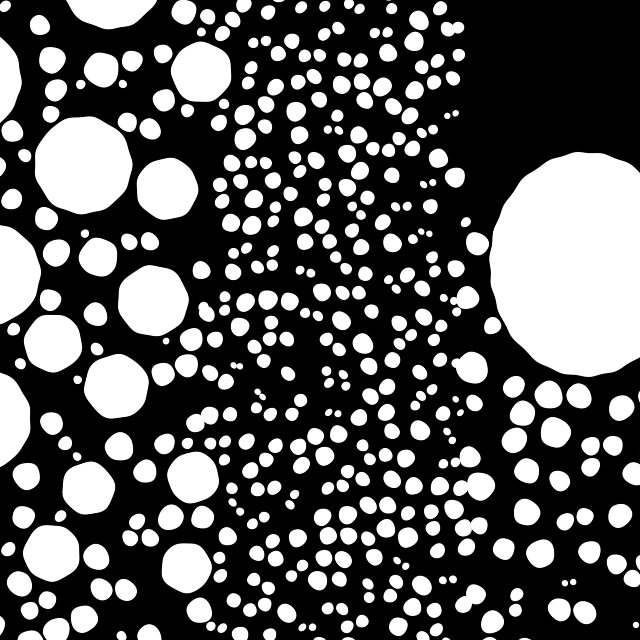
Give the GLSL for this pattern, as a WebGL 2 fragment shader.

```glsl
#version 300 es
precision highp float;

uniform vec2 u_resolution;
out vec4 fragColor;

vec2 hash2(vec2 p) {
    vec2 q = vec2(dot(p, vec2(127.1, 311.7)), dot(p, vec2(269.5, 183.3)));
    return fract(sin(q) * 43758.5453);
}

// Large discs: centre and radius
const vec3 DISCS[16] = vec3[16](
    vec3(0.130, 0.742, 0.076), vec3(0.315, 0.887, 0.047),
    vec3(0.261, 0.705, 0.048), vec3(0.239, 0.530, 0.055),
    vec3(0.083, 0.464, 0.045), vec3(0.182, 0.396, 0.050),
    vec3(-0.016, 0.572, 0.079), vec3(-0.033, 0.345, 0.081),
    vec3(0.173, 1.034, 0.079), vec3(-0.053, 0.876, 0.086),
    vec3(0.138, 0.237, 0.041), vec3(0.081, 0.136, 0.044),
    vec3(0.302, 0.254, 0.040), vec3(0.291, 0.113, 0.039),
    vec3(0.154, 0.598, 0.030), vec3(0.159, 0.891, 0.027));

float largeDiscs(vec2 p) {
    // Tall oval at the right edge
    float d = (length((p - vec2(0.915, 0.587)) * vec2(1.17, 1.0)) - 0.175) / 1.1;
    for (int i = 0; i < 16; i++) {
        d = min(d, length(p - DISCS[i].xy) - DISCS[i].z);
    }
    return d;
}

// Positive inside the central band of fine grains
float bandDepth(vec2 p) {
    float wave = 0.012 * sin(p.y * 11.0);
    return min(p.x - 0.325 - wave, 0.725 + wave - p.x);
}

// Positive inside the empty upper right corner
float voidDepth(vec2 p) {
    return min(p.x - 0.735, p.y - 0.64);
}

vec2 grainCentre(vec2 cell, float cells) {
    return (cell + 0.5 + 0.82 * (hash2(cell + cells) - 0.5)) / cells;
}

// Jittered grains that shrink to fit between their neighbours
float grains(vec2 p, float cells, float side, float maxRadius) {
    vec2 base = floor(p * cells);
    float d = 1.0;
    for (int j = -1; j <= 1; j++) {
        for (int i = -1; i <= 1; i++) {
            vec2 cell = base + vec2(i, j);
            vec2 c = grainCentre(cell, cells);
            float room = min(side * bandDepth(c) + 0.008, -voidDepth(c));
            room = min(room, largeDiscs(c) - 0.006);
            if (room < 0.005) continue;

            // Half the distance to the closest other grain
            float nearest = 1.0;
            for (int k = 0; k < 9; k++) {
                if (k == 4) continue;
                vec2 step2 = vec2(k % 3 - 1, k / 3 - 1);
                nearest = min(nearest, length(grainCentre(cell + step2, cells) - c));
            }
            float size = maxRadius * mix(0.6, 1.0, hash2(cell + 7.3).x);
            float radius = min(min(size, 0.5 * nearest - 0.002), room);
            d = min(d, length(p - c) - max(radius, 0.005));
        }
    }
    return d;
}

void main() {
    vec2 p = gl_FragCoord.xy / u_resolution.y;

    // Slightly uneven outlines
    vec2 q = p + 0.0011 * sin(p.yx * 150.0 + vec2(0.0, 1.7));

    float d = largeDiscs(q);
    d = min(d, grains(q, 27.0, 1.0, 0.018));
    d = min(d, grains(q, 18.0, -1.0, 0.026));

    float edge = 0.6 / u_resolution.y;
    fragColor = vec4(vec3(1.0 - smoothstep(-edge, edge, d)), 1.0);
}
```
